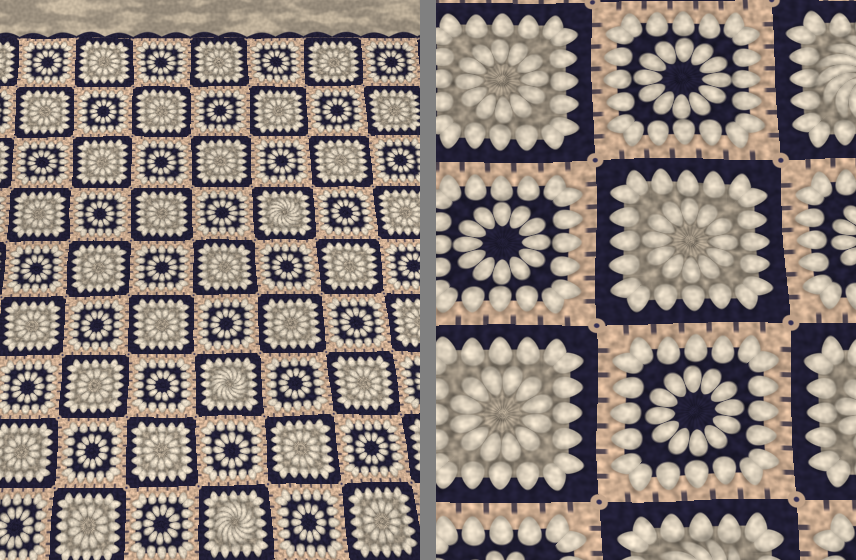
Left: the whole. Right: its middle third, enlarged.
This pattern is drawn by a WebGL 2 fragment shader. Its source:

```glsl
#version 300 es
precision highp float;

uniform vec2 u_resolution;
out vec4 fragColor;

const float TAU = 6.2831853;
const vec3 CREAM = vec3(0.90, 0.85, 0.77);
const vec3 PINK = vec3(0.82, 0.69, 0.58);
const vec3 GREY = vec3(0.65, 0.60, 0.53);
const vec3 NAVY = vec3(0.13, 0.12, 0.21);

float hash(vec2 p) {
  p = fract(p * vec2(0.1031, 0.1137));
  p += dot(p, p.yx + 33.33);
  return fract((p.x + p.y) * p.x * 17.0);
}

vec2 gradient(vec2 p) {
  float a = TAU * hash(p + 71.0);
  return vec2(cos(a), sin(a));
}

float noise(vec2 p) {
  vec2 i = floor(p), f = fract(p);
  vec2 w = f * f * f * (f * (f * 6.0 - 15.0) + 10.0);
  vec2 e = vec2(1.0, 0.0);
  float low = mix(dot(gradient(i), f), dot(gradient(i + e), f - e), w.x);
  float high = mix(dot(gradient(i + e.yx), f - e.yx), dot(gradient(i + 1.0), f - 1.0), w.x);
  return mix(low, high, w.y);
}

float cover(float d, float aa) {
  return 1.0 - smoothstep(-aa, aa, d);
}

// Egg-shaped puff; taper narrows it toward positive y
float puff(vec2 p, vec2 radius, float taper) {
  float w = max(radius.x - taper * p.y, 0.01);
  return (length(p / vec2(w, radius.y)) - 1.0) * radius.x;
}

float roundBox(vec2 p, float size, float corner) {
  vec2 d = abs(p) - size + corner;
  return length(max(d, 0.0)) + min(max(d.x, d.y), 0.0) - corner;
}

// Cells grow toward the bottom as the blanket comes nearer
vec2 blanketGrid(vec2 uv) {
  float v = 1.0 - uv.y;
  v += 0.013 * (uv.x - 0.4) * v;
  float t = (v - 0.117) / 0.824;
  float u = (v - 0.068) / 0.941;
  float cellWidth = 0.1366 + 0.0226 * t + 0.0161 * t * t;
  return vec2((uv.x - 0.385) / cellWidth + 2.5, u * (10.95 - u - 0.96 * u * u));
}

vec3 woolPuff(vec3 base, float d, float aa, float grain) {
  float shade = 0.80 + 0.22 * smoothstep(0.0, -0.035, d) + 0.16 * grain;
  return mix(base * mix(1.0, 0.78, cover(d - 0.012, 0.02)), CREAM * shade, cover(d, aa));
}

vec3 grannySquare(vec2 p, vec2 id, float aa, float grain) {
  bool pale = mod(id.x + id.y, 2.0) > 0.5;
  float seed = hash(id + 13.0);
  vec3 inner = pale ? GREY : NAVY;
  vec3 border = pale ? NAVY : PINK;
  vec2 a = abs(p);
  vec2 side = a.y > a.x ? vec2(p.x, a.y) : vec2(p.y, a.x);

  // Border stitches, seam ticks and inner ground
  float rib = cos(side.x * TAU / 0.07);
  vec3 col = border * (1.0 + 0.06 * rib + 0.25 * grain);
  float tickX = abs(fract(side.x / 0.14) - 0.5) * 0.14;
  float tick = cover(tickX - 0.014, aa) * smoothstep(0.43, 0.46, side.y);
  col = mix(col, NAVY, tick * (pale ? 0.0 : 0.75));
  float angle = atan(p.y, p.x);
  float r = length(p);
  vec3 ground = inner * (1.0 + 0.07 * cos(angle * 24.0) + 0.3 * grain);
  col = mix(col, ground, cover(roundBox(p, 0.355, 0.09), aa));

  // Outer ring: five puffs along each side
  float k = clamp(round(side.x / 0.14), -2.0, 2.0);
  float jitter = 0.016 * (hash(id * 9.0 + vec2(k, p.x + p.y > 0.0 ? 3.0 : 7.0)) - 0.5);
  vec2 local = side - vec2(k * 0.14, 0.347 + jitter);
  local.x -= 0.12 * sign(k) * step(1.5, abs(k)) * local.y;
  col = woolPuff(col, puff(local, vec2(0.057, 0.079), 0.2), aa, grain);

  // Flower; a few pale ones are twisted with narrow petals
  float twisted = pale && seed > 0.86 ? 1.0 : 0.0;
  float count = 12.0 + 2.0 * twisted;
  float turn = angle + seed * TAU + twisted * r * 3.5;
  float sector = TAU / count;
  float local_a = (fract(turn / sector) - 0.5) * sector;
  float scale = (pale ? 1.03 : 0.97) + 0.08 * (seed - 0.5);
  vec2 petal = vec2(sin(local_a), cos(local_a)) * r / scale;
  petal.y -= 0.182 - 0.02 * twisted;
  vec2 petalSize = vec2(0.047 - 0.008 * twisted, 0.079 + 0.025 * twisted);
  col = woolPuff(col, puff(petal, petalSize, -0.15), aa, grain);

  // Flower centre
  float heart = (pale ? 0.095 : 0.108) * (1.0 - 0.5 * twisted);
  col = mix(col, ground, cover(r - heart - 0.007 * cos(turn * count), aa));
  col *= 1.0 - 0.2 * cover(abs(r - 0.035) - 0.008, 0.016);

  // Knots where four squares meet
  float knot = length(0.5 - a);
  col = mix(col, PINK * 0.95, cover(knot - 0.045, aa));
  return mix(col, NAVY * 1.6, cover(knot - 0.014, aa));
}

vec3 wornFloor(vec2 uv) {
  float patches = noise(uv * vec2(9.0, 45.0)) + 0.5 * noise(uv * vec2(35.0, 90.0));
  vec3 col = mix(GREY * 0.92, vec3(0.77, 0.71, 0.62), smoothstep(-0.2, 0.35, patches));
  return col * (1.0 + 0.12 * noise(uv * vec2(120.0, 160.0)));
}

void main() {
  vec2 uv = gl_FragCoord.xy / u_resolution;
  vec2 grid = blanketGrid(uv);
  float aa = max(fwidth(grid.x), fwidth(grid.y)) * 0.9;
  vec2 q = grid + 0.035 * vec2(noise(grid * 1.3), noise(grid * 1.3 + 40.0));
  float grain = noise(q * 22.0) + 0.5 * noise(q * 41.0);

  vec3 blanket = grannySquare(fract(q) - 0.5, floor(q), aa, grain);

  // Scalloped navy edging over the floor
  blanket = mix(blanket, NAVY * (1.0 + 0.3 * grain), cover(q.y, aa));
  float edge = -0.03 - 0.09 * abs(sin(q.x * TAU));
  vec3 col = mix(wornFloor(uv), blanket, cover(edge - q.y, aa));

  col *= 0.98 + 0.08 * noise(uv * 2.5 + 5.0);
  fragColor = vec4(clamp(col, 0.0, 1.0), 1.0);
}
```
